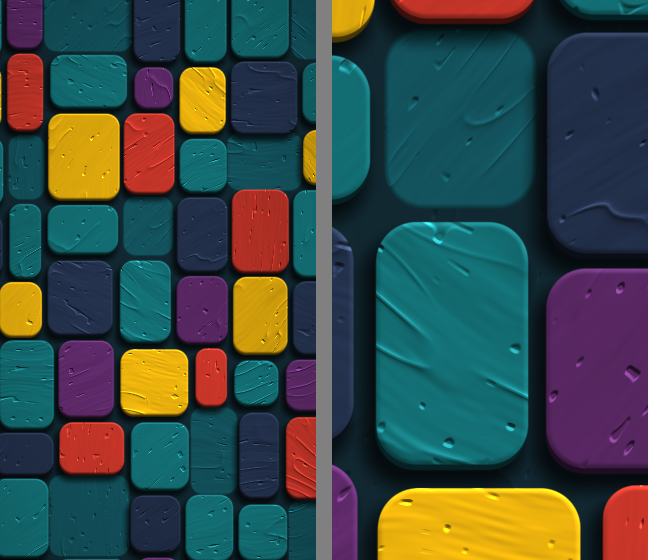
Left: the whole. Right: its middle third, enlarged.
This pattern is drawn by a WebGL 1 fragment shader. Its source:

```glsl
precision highp float;
// Painted rounded blocks, packed irregularly over a dark ground.
// A grid with alternately shifted edges gives gap-free rectangles; each is inset,
// rounded, lit from the upper right and covered with embossed brush strokes.
uniform vec2 u_resolution;

const vec2 CELL = vec2(0.187, 0.228);
const vec2 LIGHT = vec2(0.4, 0.917);

float hash(vec2 p) {
  return fract(sin(dot(p, vec2(127.1, 311.7))) * 43758.55);
}

float noise(vec2 p) {
  vec2 i = floor(p), f = fract(p);
  f = f * f * (3.0 - 2.0 * f);
  return mix(mix(hash(i), hash(i + vec2(1, 0)), f.x),
             mix(hash(i + vec2(0, 1)), hash(i + vec2(1, 1)), f.x), f.y);
}

float shift(vec2 corner) {
  return (hash(corner + 4.7) - 0.5) * 0.52;
}

// Lower left (xy) and upper right (zw) of a cell: lines run straight through
// even corners sideways and through odd corners upright.
vec4 cellBounds(vec2 c) {
  float a = shift(c), b = shift(c + vec2(1, 0));
  float d = shift(c + vec2(0, 1)), e = shift(c + 1.0);
  vec4 moved = mod(c.x + c.y, 2.0) < 0.5 ? vec4(d, a, b, e) : vec4(a, b, e, d);
  return (vec4(c, c + 1.0) + moved) * CELL.xyxy;
}

float roundedBox(vec2 p, vec4 b) {
  vec2 halfSize = (b.zw - b.xy) * 0.5;
  float r = min(0.042, 0.7 * min(halfSize.x, halfSize.y));
  vec2 q = abs(p - (b.xy + b.zw) * 0.5) - halfSize + r;
  return length(max(q, 0.0)) + min(max(q.x, q.y), 0.0) - r;
}

// Height of the paint: broad strokes, sparse sharp ridges, fine bristles, pits.
float paintHeight(vec2 q) {
  q.y += 0.05 * noise(q * 7.0);
  float broad = noise(q * vec2(6, 30));
  float ridge = pow(1.0 - abs(2.0 * noise(q * vec2(7, 26) + 9.0) - 1.0), 14.0);
  ridge *= smoothstep(0.45, 0.75, noise(q * 11.0 + 3.0));
  float bristle = noise(q * vec2(25, 150));
  float pit = smoothstep(0.86, 0.95, noise(q * vec2(45, 95) + 31.0));
  return 0.5 * broad + 0.6 * ridge + 0.13 * bristle - 0.6 * pit;
}

// Emboss of the paint on one block, stroked in its own direction.
float paintRelief(vec2 p, vec2 id) {
  float angle = (hash(id + 17.0) - 0.35) * 2.4;
  mat2 turn = mat2(cos(angle), -sin(angle), sin(angle), cos(angle));
  vec2 offset = 5.0 * vec2(hash(id + 2.0), hash(id + 8.0));
  return paintHeight(turn * p + offset)
       - paintHeight(turn * (p + LIGHT * 0.004) + offset);
}

// Evenly spread value, so neighbouring blocks seldom share a colour.
float colourKey(vec2 id) {
  return fract(0.7549 * id.x + 0.5698 * id.y + 0.13);
}

vec3 blockColour(float key) {
  if (key < 0.13) return vec3(0.36, 0.16, 0.40);   // purple
  if (key < 0.41) return vec3(0.07, 0.42, 0.44);   // teal
  if (key < 0.55) return vec3(0.73, 0.195, 0.15);  // red
  if (key < 0.72) return vec3(0.13, 0.18, 0.28);   // navy
  if (key < 0.87) return vec3(0.87, 0.66, 0.05);   // yellow
  return vec3(0.07, 0.31, 0.35);                   // sunken deep teal
}

void main() {
  vec2 p = gl_FragCoord.xy / u_resolution.x;
  float pixel = 1.0 / u_resolution.x;
  float face = 1.0, wall = 1.0, shadow = 1.0, sunk = 1.0, slope = 0.0;
  vec2 faceId = vec2(0), sunkId = vec2(0);

  // Nearest raised block, nearest sunken plate and nearest shadow
  for (int y = -1; y <= 1; y++) {
    for (int x = -1; x <= 1; x++) {
      vec2 id = floor(p / CELL) + vec2(x, y);
      bool low = colourKey(id) >= 0.87;
      float inset = low ? mix(-0.012, 0.006, hash(id)) : 0.006 + 0.008 * hash(id);
      vec4 b = cellBounds(id) + vec4(inset, inset, -inset, -inset);
      float d = roundedBox(p, b);
      if (low) {
        if (d < sunk) { sunk = d; sunkId = id; }
      } else {
        if (d < face) {
          face = d;
          faceId = id;
          slope = (roundedBox(p + LIGHT * 0.004, b) - d) / 0.004;
        }
        wall = min(wall, roundedBox(p + vec2(0.001, 0.006), b));
        shadow = min(shadow, roundedBox(p + vec2(0.009, 0.019), b));
      }
    }
  }

  // Ground and sunken plates, under the shadows
  vec3 colour = vec3(0.065, 0.15, 0.185) * (1.0 + 0.5 * paintRelief(p, vec2(3)));
  vec3 plate = blockColour(1.0) * (1.0 + 0.9 * paintRelief(p, sunkId));
  plate *= 1.0 - 0.35 * smoothstep(-0.006, 0.0, sunk);
  colour = mix(colour, plate, 1.0 - smoothstep(-pixel, pixel, sunk));
  colour *= mix(0.28, 1.0, smoothstep(-0.012, 0.022, shadow));

  // Raised blocks: dark side wall, then the lit face with its rim
  vec3 base = blockColour(colourKey(faceId));
  colour = mix(colour, base * 0.3, 1.0 - smoothstep(-pixel, pixel, wall));
  float relief = paintRelief(p, faceId);
  float rim = smoothstep(-0.007, -0.001, face) * slope;
  vec3 top = base * (0.98 + relief + 0.14 * (hash(faceId + 5.0) - 0.5));
  top += 0.12 * max(relief - 0.08, 0.0);
  top = top * (1.0 + 0.35 * rim) + 0.05 * max(rim, 0.0);
  colour = mix(colour, top, 1.0 - smoothstep(-pixel, pixel, face));

  // Soft falloff towards the borders
  vec2 centred = gl_FragCoord.xy / u_resolution - 0.5;
  colour *= 1.05 - 0.4 * dot(centred, centred);
  gl_FragColor = vec4(clamp(colour, 0.0, 1.0), 1.0);
}
```
